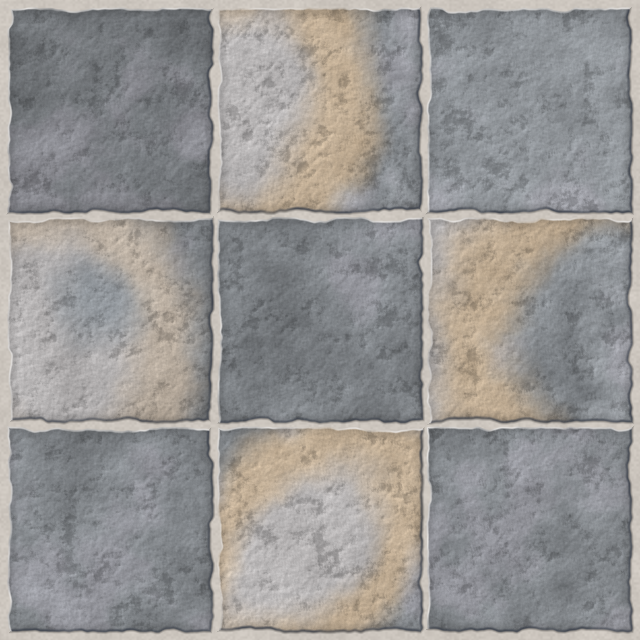
Give the GLSL for this texture, as a WebGL 1 fragment shader.

```glsl
precision highp float;
// Three by three weathered stone tiles with chipped rims in pale grout.
// Slate tiles alternate with tiles stained pale, tan and slate by distance fields;
// fractal noise gives the mottling and a relief lit from the upper left.
uniform vec2 u_resolution;

float hash(vec2 p) {
  return fract(sin(dot(p, vec2(127.1, 311.7))) * 43758.5453);
}

float noise(vec2 p) {
  vec2 i = floor(p), f = fract(p);
  f = f * f * (3.0 - 2.0 * f);
  return mix(mix(hash(i), hash(i + vec2(1.0, 0.0)), f.x),
             mix(hash(i + vec2(0.0, 1.0)), hash(i + 1.0), f.x), f.y);
}

float fbm(vec2 p) {
  float sum = 0.0, amp = 0.5;
  for (int i = 0; i < 5; i++) {
    sum += amp * noise(p);
    p = mat2(1.6, 1.2, -1.2, 1.6) * p + 17.3;
    amp *= 0.5;
  }
  return sum;
}

// Stone surface height: broad dents with fine grain
float height(vec2 p) {
  return 0.65 * fbm(p * 38.0) + 0.45 * fbm(p * 120.0 + 9.0);
}

// Depth of the scallops bitten out of one side
float chip(float t, float seed) {
  return 0.0055 * smoothstep(0.35, 0.95, noise(vec2(t * 34.0, seed)))
       + 0.0022 * noise(vec2(t * 110.0, seed + 40.0));
}

// Stain field: 0 is pale, the middle is tan, 1 is slate
float stain(vec2 p, vec2 id) {
  if (id.y > 0.5) return length((p - vec2(0.1, 0.55)) / vec2(0.82, 1.0));
  if (id.x < -0.5) return length((p - vec2(0.2, 0.4)) / vec2(0.85, 1.0));
  if (id.x > 0.5) return 1.43 - length(p - vec2(1.0, 0.4));
  vec2 c = p - vec2(0.4);
  return length(vec2(c.x + c.y, c.x - c.y) * 0.707 / vec2(1.1, 0.65));
}

void main() {
  vec2 uv = gl_FragCoord.xy / u_resolution;
  float px = 1.0 / min(u_resolution.x, u_resolution.y);

  // Tile index from -1 to 1, offset from its centre, position from 0 to 1
  vec2 id = clamp(floor((uv - 0.5) / 0.3275 + 0.5), -1.0, 1.0);
  vec2 q = uv - 0.5 - id * 0.3275;
  vec2 p = q / 0.322 + 0.5;

  // Inward distance from the left, right, bottom and top sides
  float seed = 10.0 * id.x + 30.0 * id.y + 60.0;
  vec4 side = 0.161 + vec4(q.x, -q.x, q.y, -q.y)
    - vec4(chip(uv.y, seed), chip(uv.y, seed + 2.0),
           chip(uv.x, seed + 4.0), chip(uv.x, seed + 6.0));
  float litSide = min(side.x, side.w);
  float darkSide = min(side.y, side.z);
  float edge = min(litSide, darkSide);

  // Mottled slate
  float cloud = fbm(uv * 9.0 + id * 5.0) - 0.48;
  float blotch = fbm(uv * 26.0 + 31.0) - 0.48;
  float tone = 0.53 + 0.03 * id.x * (1.0 + id.y) + 0.22 * cloud + 0.12 * blotch;
  vec3 slate = tone * vec3(0.97, 1.0, 1.03);
  slate += vec3(0.025, 0.012, 0.02) * smoothstep(0.03, 0.2, cloud);
  vec3 stone = slate;

  // Stained tiles
  if (abs(id.x) + abs(id.y) == 1.0) {
    float s = stain(p, id) + 0.3 * cloud + 0.1 * blotch;
    float warmth = id.x < -0.5 ? 0.55 : 1.0;
    vec3 pale = vec3(0.71, 0.70, 0.70);
    vec3 tan = mix(pale, vec3(0.745, 0.67, 0.575), warmth);
    stone = mix(pale, tan, smoothstep(0.33, 0.6, s));
    if (id.x < -0.5) {
      float core = length((p - vec2(0.47, 0.6)) / vec2(0.3, 0.27)) + cloud;
      stone = mix(vec3(0.58, 0.60, 0.62), stone, smoothstep(0.1, 1.0, core));
    }
    stone = mix(stone, slate, smoothstep(0.68, 0.97, s));
    stone += 0.1 * cloud + 0.1 * blotch;
  }

  // Relief, pits and grain
  float h = height(uv);
  float relief = h - height(uv + vec2(-0.0022, 0.0022));
  stone *= 1.0 + 0.65 * relief;
  stone *= 1.0 - 0.16 * smoothstep(0.5, 0.3, h);
  stone += 0.04 * (noise(uv * 330.0) - 0.5);

  // Worn rim: bright at the upper left, dark at the lower right
  float wear = noise(uv * 45.0 + 70.0);
  stone *= 1.0 - 0.14 * (1.0 - smoothstep(0.0, 0.018, edge));
  float dark = 1.0 - smoothstep(0.0008, 0.0055, darkSide);
  stone = mix(stone, vec3(0.23, 0.25, 0.29), dark * (0.45 + 0.45 * wear));
  float lit = 1.0 - smoothstep(0.0008, 0.0042, litSide);
  stone = mix(stone, vec3(0.92, 0.91, 0.90), lit * (0.4 + 0.6 * wear));

  // Grout with the shadow cast by the tiles
  vec3 grout = vec3(0.80, 0.775, 0.745) + 0.05 * (noise(uv * 260.0) - 0.5) + 0.06 * blotch;
  float shadow = step(darkSide, litSide) * smoothstep(-0.004, 0.0, edge);
  grout *= 1.0 - 0.28 * shadow;

  vec3 color = mix(grout, stone, smoothstep(-px, px, edge));
  gl_FragColor = vec4(clamp(color, 0.0, 1.0), 1.0);
}
```
